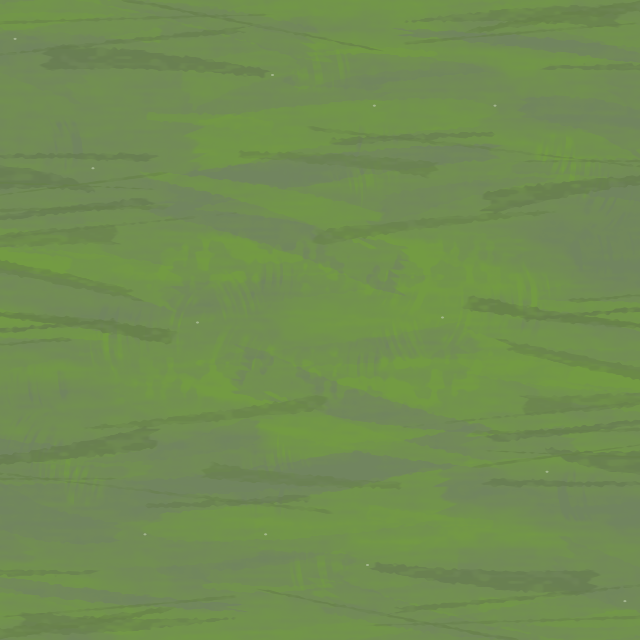
A Shadertoy shader for this texture:

```glsl
float hash(vec2 p) {
    vec3 q = fract(p.xyx * 0.1031);
    q += dot(q, q.yzx + 33.33);
    return fract((q.x + q.y) * q.z);
}

vec4 hash4(float n) {
    vec4 q = fract(n * vec4(0.1031, 0.1030, 0.0973, 0.1099));
    q += dot(q, q.wzxy + 33.33);
    return fract((q.xxyz + q.yzzw) * q.zywx);
}

float noise(vec2 p) {
    vec2 i = floor(p), f = fract(p);
    f = f * f * (3.0 - 2.0 * f);
    return mix(mix(hash(i), hash(i + vec2(1, 0)), f.x),
               mix(hash(i + vec2(0, 1)), hash(i + vec2(1, 1)), f.x), f.y);
}

float fbm(vec2 p) {
    float sum = 0.0, amp = 0.5;
    for (int i = 0; i < 4; i++) {
        sum += amp * noise(p);
        p = p * 2.03 + 17.0;
        amp *= 0.5;
    }
    return sum / 0.9375;
}

vec2 rotate(vec2 d, float a) {
    return vec2(cos(a) * d.x + sin(a) * d.y, cos(a) * d.y - sin(a) * d.x);
}

// Tapered brush mark with finely ragged sides and dry bristle ends
float stroke(vec2 d, float angle, vec2 halfSize, float taper, float seed) {
    d = rotate(d, angle);
    float u = d.x / halfSize.x;
    d.y += halfSize.y * 0.4 * u * u;
    float width = halfSize.y * max(1.0 - abs(taper) * (0.5 + 0.5 * u * sign(taper)), 0.0);
    float ragged = (noise(d * vec2(150.0, 200.0) + seed) - 0.5) * min(0.005, halfSize.y);
    float bristle = noise(vec2(d.x * 9.0, d.y * 170.0) + seed);
    float side = smoothstep(0.001, -0.001, abs(d.y) - width + ragged);
    return side * smoothstep(1.0, 0.96, abs(u) + 0.18 * bristle);
}

void mainImage(out vec4 fragColor, in vec2 fragCoord) {
    vec2 p = fragCoord / iResolution.xy;

    // Soft horizontal wash, brighter in two bands around the middle
    vec2 m = p.y > 0.5 ? p : 1.0 - p;
    float wash = fbm(vec2(p.x * 2.5, p.y * 13.0 + p.x) + 2.0 * fbm(p * 4.0));
    float band = smoothstep(0.055, 0.025, abs(m.y - 0.59) + 0.03 * (fbm(m * 25.0) - 0.5))
               * smoothstep(0.1, 0.35, m.x) * smoothstep(0.9, 0.65, m.x);
    float tone = 0.36 + 1.1 * (wash - 0.5) + 0.2 * band;

    // Broad translucent strokes, each paired with its half-turn copy
    for (int i = 0; i < 76; i++) {
        float id = float(i / 2);
        vec2 q = i % 2 == 0 ? p : 1.0 - p;
        vec4 r = hash4(id + 11.0), s = hash4(id + 71.0);
        vec2 center = vec2(r.x * 1.2 - 0.1, 0.5 + 0.52 * r.y);
        vec2 size = vec2(mix(0.1, 0.3, r.z), mix(0.012, 0.045, r.w));
        float taper = sign(s.x - 0.5) * mix(0.4, 1.0, s.y);
        float mask = stroke(q - center, (s.x - 0.5) * 0.5, size, taper, id * 7.3);
        float glow = 0.25 * exp(-pow((center.y - 0.6) / 0.05, 2.0));
        float target = mix(-0.25, 1.05, s.z) + glow;
        tone = mix(tone, target, mask * mix(0.3, 0.62, s.w));
    }

    // Bright scumbled paint with crumbly edges in the two middle bands
    float crumbs = fbm(m * vec2(14.0, 40.0)) + 0.5 * (noise(m * vec2(90.0, 60.0)) - 0.5);
    tone += 0.3 * band * smoothstep(0.42, 0.56, crumbs);

    // Dry scrubbed patches of fine, nearly upright bristle lines
    for (int i = 0; i < 28; i++) {
        float id = float(i / 2);
        vec2 q = i % 2 == 0 ? p : 1.0 - p;
        vec4 r = hash4(id + 203.0);
        vec2 d = rotate(q - vec2(r.x, 0.5 + 0.42 * r.y), (r.z - 0.5) * 0.9);
        d.x += d.y * d.y * 4.0;
        float lines = smoothstep(0.42, 0.8, noise(vec2(d.x * 230.0, d.y * 22.0) + id * 5.0));
        lines *= 0.4 + 0.6 * noise(d * 130.0 + id);
        float patchMask = smoothstep(1.0, 0.4, length(d / vec2(0.055, 0.045))
                        + 0.8 * (noise(d * 60.0 + id) - 0.5));
        tone += lines * patchMask * (r.w > 0.45 ? 0.35 : -0.35);
    }

    // Bristle grain along the brush direction, then overall tonal range
    tone += 0.16 * (noise(p * vec2(22.0, 170.0)) - 0.5) + 0.2 * (fbm(p * 65.0) - 0.5);
    tone = clamp(0.36 + 1.3 * (tone - 0.42), -0.12, 1.0);
    vec3 color = mix(vec3(0.445, 0.53, 0.36), vec3(0.45, 0.608, 0.262), tone);

    // Dark strokes, from broad wedges to long dry lines
    for (int i = 0; i < 52; i++) {
        float id = float(i / 2);
        vec2 q = i % 2 == 0 ? p : 1.0 - p;
        vec4 r = hash4(id + 307.0), s = hash4(id + 401.0);
        vec2 center = vec2(r.x, 1.0 - 0.36 * r.y);
        if (i % 6 < 2) center = vec2(0.13 * r.x, 0.4 + 0.35 * r.y);
        bool thin = s.x < 0.5;
        vec2 size = thin ? vec2(mix(0.1, 0.36, r.z), mix(0.002, 0.006, r.w))
                         : vec2(mix(0.07, 0.23, r.z), mix(0.01, 0.022, r.w));
        float taper = sign(s.z - 0.5) * mix(0.4, 1.0, abs(2.0 * s.z - 1.0));
        float mask = stroke(q - center, (s.y - 0.5) * 0.4, size, taper, id * 3.7);
        float dry = mix(0.45, 1.0, smoothstep(0.1, 0.6, noise(q * vec2(70.0, 200.0) + id)));
        vec3 shade = mix(vec3(0.40, 0.50, 0.28), vec3(0.40, 0.48, 0.315), r.w);
        color = mix(color, shade, mask * dry * mix(0.5, 0.88, s.w));
    }

    // Tiny pale flecks
    for (int i = 0; i < 12; i++) {
        vec4 r = hash4(float(i / 2) + 503.0);
        vec2 q = i % 2 == 0 ? p : 1.0 - p;
        float fleck = smoothstep(0.0024, 0.0008, length((q - r.xy) * vec2(0.7, 1.0)));
        color = mix(color, vec3(0.72, 0.78, 0.65), 0.7 * fleck);
    }

    fragColor = vec4(color, 1.0);
}
```
